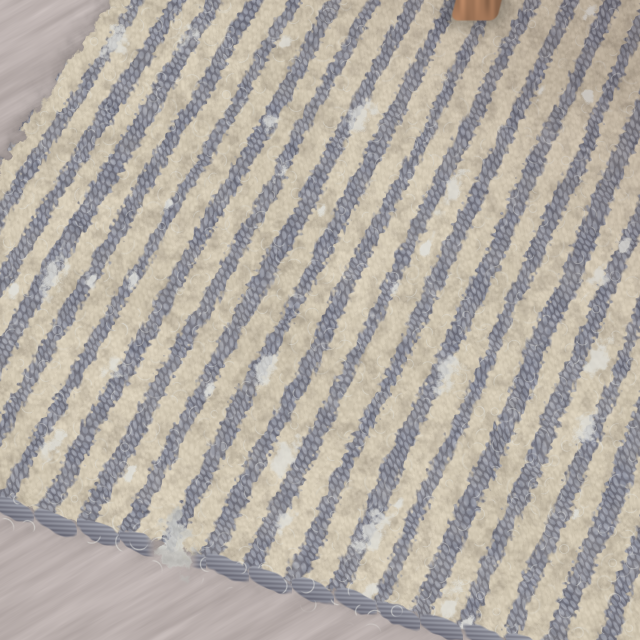
Reproduce this texture procedurally as a WebGL 2 fragment shader.

```glsl
#version 300 es
precision highp float;
uniform vec2 u_resolution;
out vec4 fragColor;

const vec3 CREAM = vec3(0.83, 0.79, 0.71);
const vec3 CREAM_SHADE = vec3(0.73, 0.69, 0.62);
const vec3 BLUE_LIGHT = vec3(0.64, 0.65, 0.69);
const vec3 BLUE = vec3(0.52, 0.535, 0.595);
const vec3 BLUE_DARK = vec3(0.39, 0.39, 0.44);
const vec3 LINT = vec3(0.88, 0.88, 0.86);
const vec3 FLOOR_COLOR = vec3(0.74, 0.70, 0.69);
const vec3 WOOD = vec3(0.60, 0.44, 0.33);
const vec2 STRIPE_DIR = vec2(0.475, 0.88);

float hash(vec2 p) {
  return fract(sin(dot(p, vec2(127.1, 311.7))) * 43758.5453);
}

float noise(vec2 p) {
  vec2 i = floor(p), f = fract(p);
  f = f * f * (3.0 - 2.0 * f);
  return mix(mix(hash(i), hash(i + vec2(1, 0)), f.x),
             mix(hash(i + vec2(0, 1)), hash(i + vec2(1, 1)), f.x), f.y);
}

float fbm(vec2 p) {
  float sum = 0.0, amp = 0.5;
  for (int i = 0; i < 4; i++) {
    sum += amp * noise(p);
    p = p * 2.03 + 17.0;
    amp *= 0.5;
  }
  return sum;
}

float inside(float d, float blur) {
  return 1.0 - smoothstep(-blur, blur, d);
}

// Distance along and across the stripes
vec2 alongAcross(vec2 p) {
  return vec2(dot(p, STRIPE_DIR), dot(p, vec2(STRIPE_DIR.y, -STRIPE_DIR.x)));
}

// Staggered rows of short stitches, 1 on a stitch and 0 in the gaps
float stitches(vec2 q) {
  q.y += 0.5 * mod(floor(q.x), 2.0);
  vec2 f = fract(q) - 0.5;
  return inside(length(f * vec2(0.85, 1.2)) - 0.4, 0.16);
}

// Ragged lint patches, one candidate per cell
float lint(vec2 p, float cells, float density, float seed) {
  vec2 q = p * cells, id = floor(q);
  vec2 center = 0.3 + 0.4 * vec2(hash(id + seed), hash(id + seed + 5.3));
  vec2 local = alongAcross(fract(q) - center) * vec2(0.7, 1.4);
  float radius = 0.05 + 0.13 * hash(id + seed + 9.1);
  float ragged = (fbm(p * 75.0 + seed) - 0.47) * 0.4;
  return step(hash(id + seed + 2.7), density) * inside(length(local) - radius + ragged, 0.06);
}

// Loose curled hairs, drawn as thin arcs
float hairs(vec2 p, float cells, float seed) {
  vec2 q = p * cells, id = floor(q);
  vec2 f = fract(q) - 0.5;
  vec2 center = vec2(hash(id + seed), hash(id + seed + 3.1)) - 0.5;
  float arc = abs(length(f - center) - 0.2 - 0.3 * hash(id + seed + 7.7)) - 0.025;
  return inside(arc, 0.045) * inside(length(f) - 0.4, 0.08) * step(0.5, hash(id + seed + 1.9));
}

vec3 floorBoards(vec2 p) {
  vec2 grain = vec2(dot(p, vec2(0.87, 0.5)), dot(p, vec2(-0.5, 0.87)));
  float streak = fbm(grain * vec2(9.0, 90.0));
  return FLOOR_COLOR + 0.15 * (streak - 0.47) + 0.03 * (noise(p * 4.0) - 0.5);
}

vec3 rug(vec2 p, float stripe) {
  float along = alongAcross(p).x;
  float id = floor(stripe + 0.5);
  float wobble = 0.13 * (noise(vec2(along * 11.0, id * 3.7)) - 0.5);
  float offset = stripe - id + wobble;
  float halfWidth = 0.17 + 0.06 * hash(vec2(id, 4.0)) + 0.09 * (noise(vec2(along * 6.0, id * 5.1)) - 0.5);
  float fuzz = 0.18 * (noise(p * 180.0) - 0.5);
  float band = inside(abs(offset) - halfWidth + fuzz, 0.05);

  vec2 grid = vec2(offset * 5.5, along * 92.0 + offset * 3.0 + 1.5 * noise(p * 25.0));
  float stitch = stitches(grid);
  float speckle = noise(p * 210.0);

  vec3 cotton = mix(CREAM_SHADE, CREAM, smoothstep(0.1, 0.6, fbm(p * 60.0)));
  cotton += 0.06 * (speckle - 0.5) + 0.025 * (stitch - 0.5) + 0.05 * (noise(p * 9.0) - 0.5);
  vec3 yarn = mix(BLUE_DARK, mix(BLUE, BLUE_LIGHT, speckle * 0.9), 0.25 + 0.75 * stitch);
  yarn += 0.10 * (noise(p * vec2(120.0, 150.0)) - 0.5);

  vec3 color = mix(cotton, yarn, band * (0.78 + 0.22 * noise(p * 35.0)));
  color = mix(color, LINT, 0.45 * hairs(p, 38.0, 2.0) + 0.3 * hairs(p, 27.0, 8.0));
  color = mix(color, LINT, 0.75 * lint(p, 8.0, 0.3, 11.0));
  color = mix(color, LINT, 0.85 * lint(p, 17.0, 0.09, 31.0));
  // Dimmer towards the upper right
  float dim = smoothstep(1.25, 2.0, p.x + p.y);
  return color * mix(vec3(1.0), vec3(0.89, 0.87, 0.87), dim);
}

// Twisted cord along the hem: x is blue coverage, y is light
vec2 hemCord(vec2 p, float edge) {
  float pitch = 0.067, cell = p.x / pitch + 0.2;
  float x = (fract(cell) - 0.5) * pitch;
  float y = edge - 0.006 * (hash(vec2(floor(cell), 6.0)) - 0.5) - 0.12 * x;
  float bead = length(vec2(x / 0.036, y / 0.016)) - 1.0 + 0.3 * (noise(p * 80.0) - 0.5);
  float gap = smoothstep(0.025, 0.045, abs(p.x - 0.27));
  float strands = 0.5 + 0.5 * sin((y + 0.35 * x) * 900.0);
  return vec2(inside(bead, 0.12) * gap, 0.3 + 0.4 * strands - 16.0 * y);
}

void main() {
  vec2 p = gl_FragCoord.xy / u_resolution;
  float depth = 1.0 - p.y;

  // Stripes fan out gently towards the bottom
  float stripe = (p.x - 0.215 + 0.64 * depth) / (0.0618 + 0.0143 * depth);
  float fray = fbm(p * 65.0) - 0.47;
  float hem = depth - 0.79 - 0.27 * p.x;
  float side = (-0.7 - stripe) * 0.055;
  float border = max(hem + 0.004, side) + 0.035 * fray;

  vec3 color = floorBoards(p);
  color *= 1.0 - 0.16 * exp(-max(border, 0.0) * 55.0);
  color = mix(color, rug(p, stripe), inside(border, 0.003));

  // Hem cord and the loose fringe over it
  vec2 cord = hemCord(p, hem);
  color = mix(color, mix(BLUE_DARK, BLUE_LIGHT, clamp(cord.y, 0.0, 1.0)), cord.x);
  float fringe = inside(abs(hem) - 0.03, 0.012) * hairs(p, 30.0, 15.0);
  color = mix(color, LINT, 0.65 * fringe);
  float knot = length((p - vec2(0.275, 0.155)) * vec2(1.0, 0.7)) - 0.025 + 0.07 * fray;
  color = mix(color, LINT * (0.92 + 0.3 * fray), 0.8 * inside(knot, 0.008));

  // Rounded foot at the top
  vec2 foot = p - vec2(0.748 + 0.25 * (p.y - 1.0), 1.02);
  vec2 box = abs(foot) - vec2(0.024, 0.04);
  float leg = length(max(box, 0.0)) + min(max(box.x, box.y), 0.0) - 0.012;
  color *= 1.0 - 0.2 * inside(leg - 0.012, 0.014);
  color = mix(color, WOOD * (0.9 + 0.25 * noise(p * vec2(130.0, 25.0)) - 3.0 * foot.x), inside(leg, 0.002));

  fragColor = vec4(clamp(color, 0.0, 1.0), 1.0);
}
```
